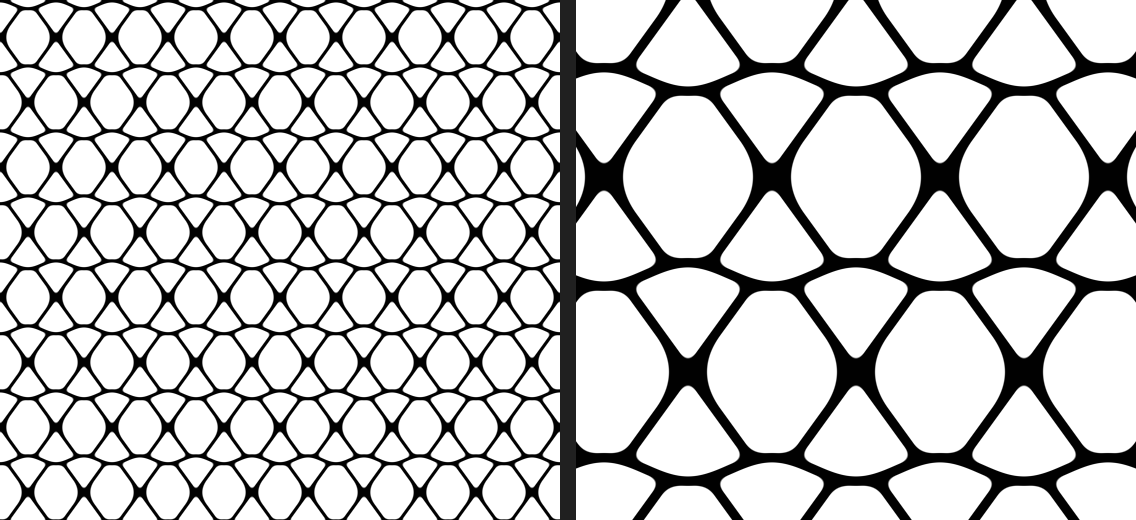
Left: the whole. Right: its middle third, enlarged.
Reproduce this pattern procedurally as a WebGL 1 fragment shader.

```glsl
precision highp float;
// Black net on white: staggered rows of crossing threads, joined by wavy horizontal threads.

uniform vec2 u_resolution;

#define COLUMNS 10.0
#define ROWS 8.0         // must be even, as alternate rows are staggered
#define ROW_PHASE 0.426  // height of the lowest row of knots, in rows
#define THREAD 0.024     // half the thread width, in rows
#define WAVE 0.06        // height of the waves, in rows
#define SLOPE 1.38       // steepness of the crossing threads
#define KNOT 0.22        // fillet at the sides of a knot
#define CORNER 0.07      // fillet in the other corners
#define INK vec3(0.005)
#define PAPER vec3(1.0)

const float TAU = 6.2831853;

// Smooth minimum, rounding over a range k
float smoothMin(float a, float b, float k) {
  float h = max(k - abs(a - b), 0.0) / k;
  return min(a, b) - 0.25 * k * h * h;
}

// Column offset of the knots in a row
float stagger(float row) {
  return 0.5 * (1.0 - mod(row, 2.0));
}

// Signed distance to the rising thread through the knot, positive to its right
float diagonal(float x, float y) {
  return dot(vec2(x, y), normalize(vec2(SLOPE, -1.0)));
}

// Distance into the nearest hole, measured from the thread centre lines
float holeDepth(vec2 grid, float pitch) {
  // Find the row of knots by the wavy thread that separates rows
  float below = floor(grid.y);
  float border = below + 0.5 + WAVE * cos(TAU * (grid.x - stagger(below)));
  float row = below + step(border, grid.y);

  // Fold into one quarter around the nearest knot
  float column = abs(fract(grid.x - stagger(row) + 0.5) - 0.5);
  float x = column * pitch;
  float y = abs(grid.y - row);

  // Wavy thread, corrected for its slope
  float tilt = WAVE * TAU / pitch * sin(TAU * column);
  float wave = (0.5 + WAVE * cos(TAU * column) - y) / sqrt(1.0 + tilt * tilt);

  // Large hole between two knots
  float left = smoothMin(diagonal(x, y), diagonal(x, -y), KNOT);
  float right = smoothMin(diagonal(pitch - x, y), diagonal(pitch - x, -y), KNOT);
  float large = smoothMin(smoothMin(left, right, CORNER), wave, CORNER);

  // Fan-shaped hole above or below a knot
  float fan = smoothMin(-diagonal(x, y), -diagonal(-x, y), CORNER);
  fan = smoothMin(fan, wave, CORNER);

  return max(large, fan);
}

void main() {
  vec2 uv = gl_FragCoord.xy / u_resolution;
  vec2 grid = uv * vec2(COLUMNS, ROWS) - vec2(0.0, ROW_PHASE);
  float pitch = u_resolution.x / u_resolution.y * ROWS / COLUMNS;

  // Smooth the edge over about one pixel
  float pixel = ROWS / u_resolution.y;
  float edge = holeDepth(grid, pitch) - THREAD;
  float paper = smoothstep(-0.7 * pixel, 0.7 * pixel, edge);
  gl_FragColor = vec4(mix(INK, PAPER, paper), 1.0);
}
```
